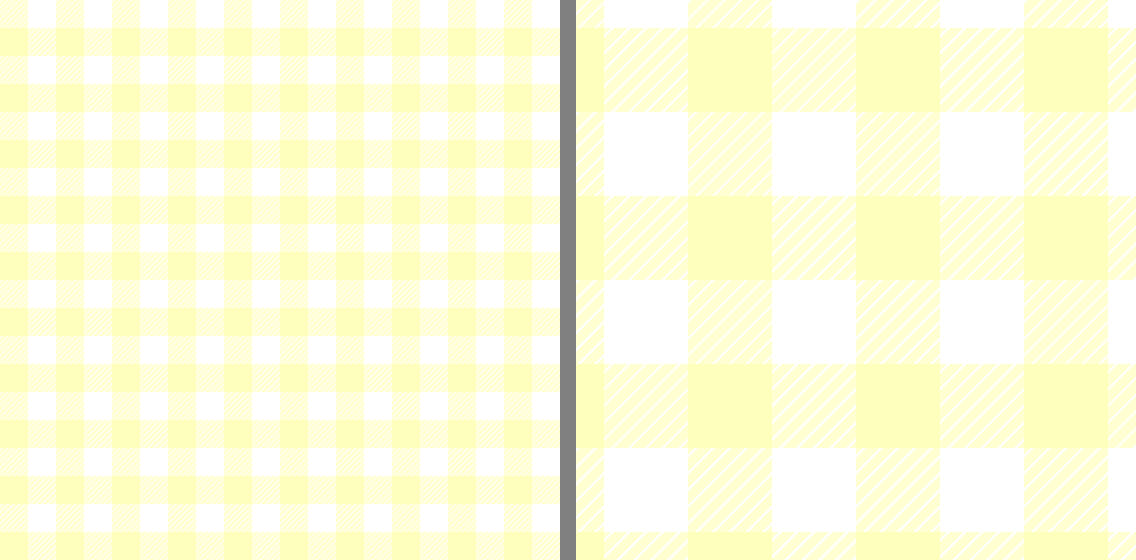
Left, the full canvas; right, a detail of the centre.
A WebGL 2 fragment shader for this pattern:

```glsl
#version 300 es
precision highp float;
// Pale yellow gingham: two sets of half-width bands cross into solid squares,
// and single bands are hatched with thin white diagonals.
// Line weight varies a little from cell to cell; every count is whole, so it tiles.

#define REPEATS 10.0           // checks across and down
#define LINES_PER_CELL 5.0     // diagonals along one side of a square
#define LINE_WIDTH 0.19        // share of the line spacing
#define WIDTH_VARIATION 0.07   // spread of the line width between cells
#define LINE_PHASE 0.5         // shift of the diagonals, in spacings
#define WHITE vec3(1.0, 1.0, 1.0)
#define PALE_YELLOW vec3(1.0, 1.0, 0.82)
#define SOLID_YELLOW vec3(1.0, 1.0, 0.74)

out vec4 fragColor;
uniform vec2 u_resolution;

float hash(vec2 p) {
    vec3 q = fract(vec3(p.xyx) * 0.1031);
    q += dot(q, q.yzx + 33.33);
    return fract((q.x + q.y) * q.z);
}

// Smooth coverage of a periodic stripe centred on whole numbers.
float stripe(float position, float width, float blur) {
    float dist = abs(fract(position + 0.5) - 0.5);
    return clamp((0.5 * width - dist) / blur + 0.5, 0.0, 1.0);
}

void main() {
    vec2 uv = gl_FragCoord.xy / u_resolution;
    vec2 pixel = 1.0 / u_resolution;

    // Crossing bands, starting at the lower left corner
    vec2 check = uv * REPEATS;
    vec2 checkBlur = pixel * REPEATS;
    float column = stripe(check.x - 0.25, 0.5, checkBlur.x);
    float row = stripe(check.y - 0.25, 0.5, checkBlur.y);

    // Rising diagonals with a slight change of weight in each cell
    vec2 cell = mod(floor(check * 2.0), 2.0 * REPEATS);
    float width = LINE_WIDTH + WIDTH_VARIATION * (hash(cell) - 0.5);
    float lineCount = 2.0 * REPEATS * LINES_PER_CELL;
    float diagonal = (uv.x - uv.y) * lineCount + LINE_PHASE;
    float line = stripe(diagonal, width, length(pixel) * lineCount);

    // White ground, hatched single bands, solid crossings
    vec3 hatch = mix(PALE_YELLOW, WHITE, line);
    vec3 withoutRow = mix(WHITE, hatch, column);
    vec3 withRow = mix(hatch, SOLID_YELLOW, column);
    fragColor = vec4(mix(withoutRow, withRow, row), 1.0);
}
```
